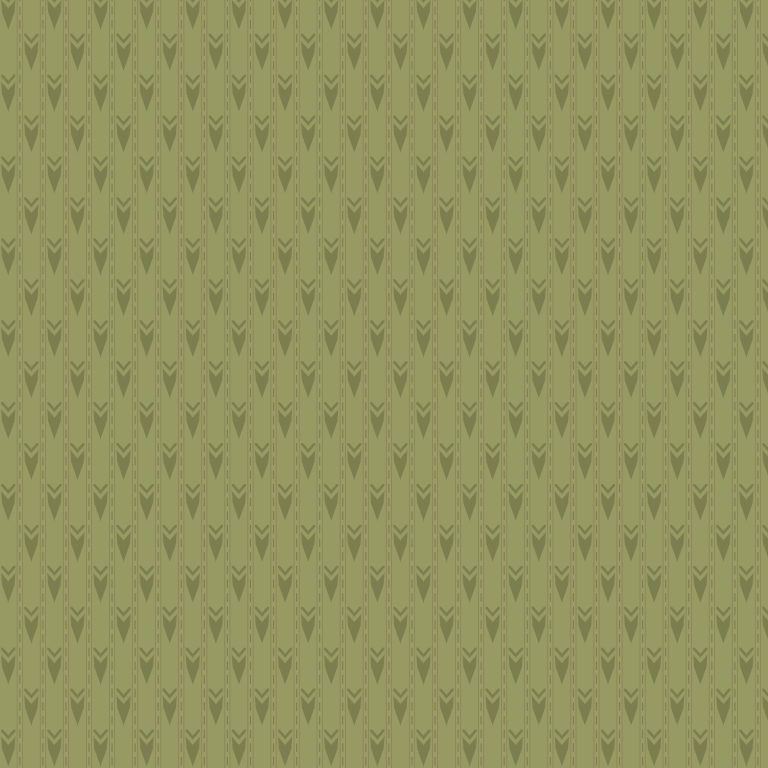
Reproduce this pattern procedurally as a three.js fragment shader.

```glsl
// Olive wallpaper: half-drop columns of notched arrowheads, each under a chevron,
// parted by pale ribbons with fine edge lines and a dashed centre stitch.
// Columns and rows repeat by mod; edges are smoothed by pixel coverage.
varying vec2 vUv;

// Coverage of a shape from its signed distance, negative inside.
float fill(float dist, float pixel) {
  return clamp(0.5 - dist / pixel, 0.0, 1.0);
}

// Share of a pixel at offset x covered by a stroke of the given width.
float stroke(float x, float width, float pixel) {
  float right = min(x + 0.5 * pixel, 0.5 * width);
  float left = max(x - 0.5 * pixel, -0.5 * width);
  return clamp((right - left) / pixel, 0.0, 1.0);
}

// Arrow motif: x from its axis, depth measured down from its top.
float arrow(float x, float depth, float pixel) {
  float side = abs(x);
  float slant = depth + 1.15 * side;

  float chevron = abs(slant - 12.0) / 1.524 - 1.97;
  chevron = max(chevron, max(-depth, side - 10.6));

  float body = (23.0 - slant) / 1.524;
  body = max(body, side - 10.6 + 0.065 * (depth - 11.0));
  body = max(body, (side - 0.358 * (55.0 - depth)) / 1.062);

  return fill(min(chevron, body), pixel);
}

void main() {
  // The canvas is 1152 design units wide.
  vec2 p = vUv * 1152.0;
  float pixel = max(fwidth(p.x), 0.001);

  // Column index, offset from the column axis, and half-drop depth.
  float column = floor((p.x - 12.4) / 34.6 + 0.5);
  float x = p.x - 12.4 - column * 34.6;
  float drop = 1040.0 - p.y + 61.4 * mod(column, 2.0);
  float depth = mod(drop + 30.0, 122.8) - 30.0;

  // Ribbon centred midway between columns.
  float ribbonX = mod(p.x - 12.4, 34.6) - 17.3;
  float ribbon = stroke(ribbonX, 7.6, pixel);
  float edges = stroke(abs(ribbonX) - 3.9, 1.1, pixel);

  // Stitch: three dashes to every row.
  float dashY = mod(p.y, 20.467) - 10.233;
  float stitch = stroke(ribbonX, 1.7, pixel) * stroke(dashY, 13.0, pixel);

  vec3 olive = vec3(0.592, 0.602, 0.388);
  vec3 paleOlive = vec3(0.615, 0.606, 0.405);
  vec3 darkOlive = vec3(0.488, 0.496, 0.312);

  vec3 color = mix(olive, paleOlive, 0.8 * ribbon);
  color = mix(color, darkOlive, 0.8 * edges);
  color = mix(color, darkOlive, stitch);
  color = mix(color, darkOlive, arrow(x, depth, pixel));
  gl_FragColor = vec4(color, 1.0);
}
```
